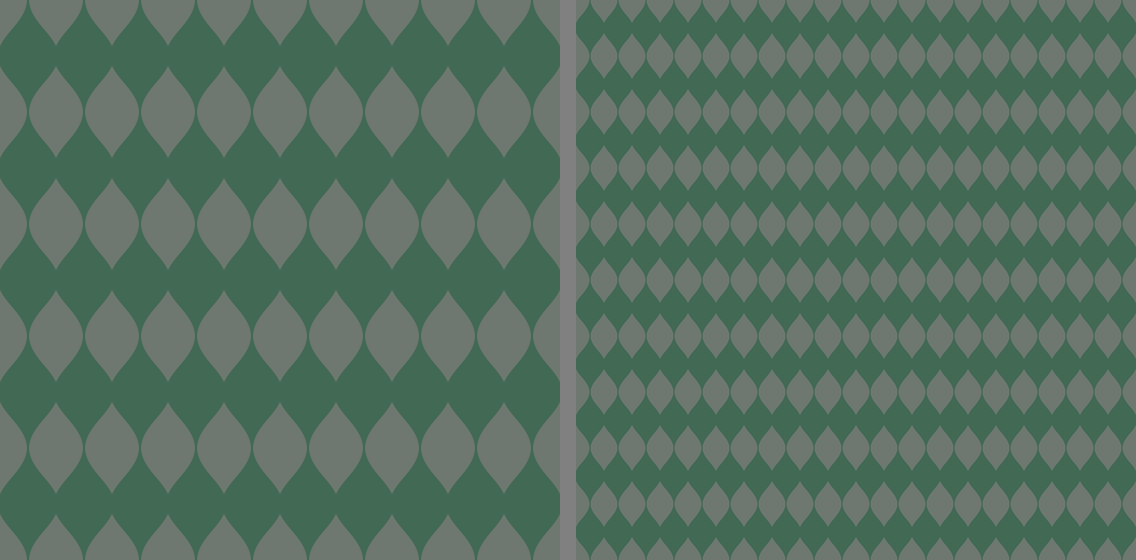
Left: one tile. Right: repeated 2 by 2.
A Shadertoy shader for this pattern:

```glsl
// Rows of flat grey ogee leaves on a green ground, nearly touching side to side.
// Each leaf is a mirrored cosine profile inside a repeated cell; whole repeat
// counts, with leaves centred on the cell corners, make the canvas tile.

#define REPEATS vec2(10.0, 5.0)
#define HALF_WIDTH 0.48   // leaf half width, in cell widths
#define HALF_HEIGHT 0.412 // leaf half height, in cell heights
#define BULGE 0.012       // extra fullness of the shoulders
#define GROUND_COLOR vec3(0.255, 0.412, 0.328)
#define LEAF_COLOR vec3(0.431, 0.471, 0.439)

const float PI = 3.14159265;
const float TAU = 2.0 * PI;

// Approximate signed distance to the leaf edge, in canvas widths.
float leafDistance(vec2 cell) {
    vec2 p = abs(cell);
    float tipCos = cos(TAU * HALF_HEIGHT);
    float amplitude = HALF_WIDTH / (1.0 - tipCos);

    // Cosine ogee that narrows to zero at the tip, with fuller shoulders
    float profile = amplitude * (cos(TAU * p.y) - tipCos);
    profile += BULGE * sin(TAU * p.y) * sin(PI * p.y / HALF_HEIGHT);

    // Convert the horizontal offset to a distance across the sloping edge
    float slope = TAU * amplitude * sin(TAU * p.y) * REPEATS.y / REPEATS.x;
    return (p.x - profile) / (REPEATS.x * sqrt(1.0 + slope * slope));
}

void mainImage(out vec4 fragColor, in vec2 fragCoord) {
    vec2 uv = fragCoord / iResolution.xy;

    // Cell coordinates from -0.5 to 0.5, zero at each leaf centre
    vec2 cell = fract(uv * REPEATS + 0.5) - 0.5;

    // Edge smoothed over one pixel
    float pixel = 1.0 / iResolution.x;
    float leaf = 1.0 - smoothstep(-0.5 * pixel, 0.5 * pixel, leafDistance(cell));

    fragColor = vec4(mix(GROUND_COLOR, LEAF_COLOR, leaf), 1.0);
}
```
